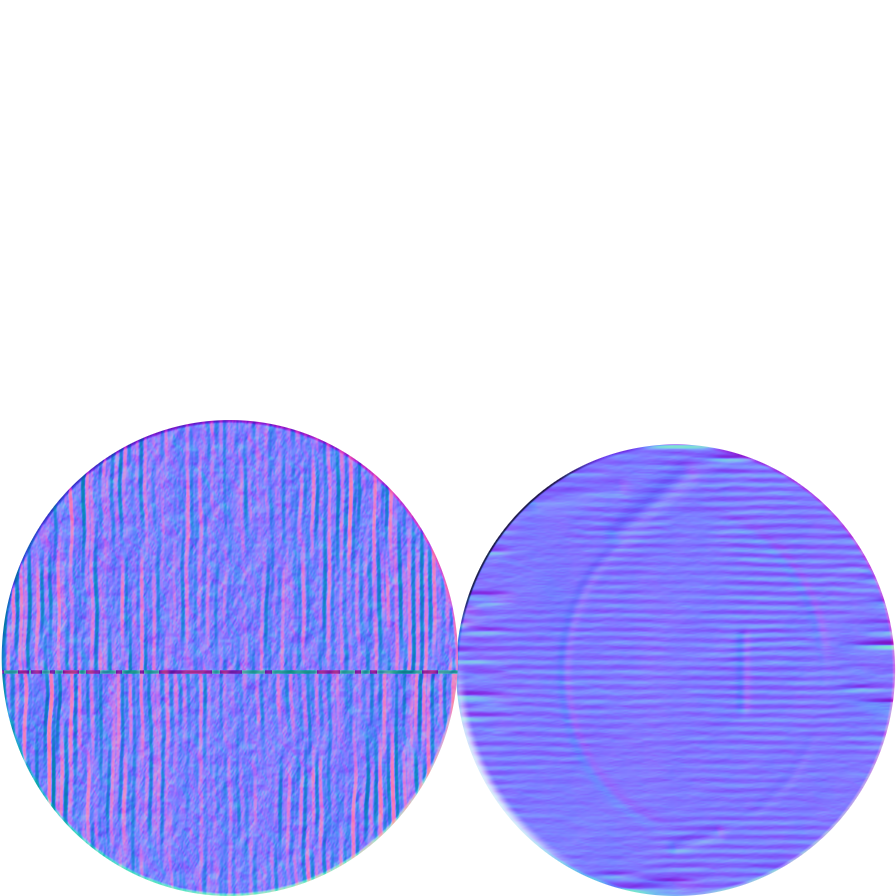
Reproduce this texture map procedurally as a WebGL 1 fragment shader.

```glsl
precision highp float;
// Normal map of a log: a bark-grained disc and a rippled cut disc on white.
uniform vec2 u_resolution;

#define BARK_CENTER vec2(0.2565, 0.2656)
#define BARK_RADII vec2(0.2546, 0.2656)
#define CUT_CENTER vec2(0.7540, 0.2520)
#define CUT_RADII vec2(0.2450, 0.2520)
#define SEAM_Y 0.2500
#define GRAIN_FREQ 215.0
#define GRAIN_DEPTH 0.0085
#define RIPPLE_FREQ 95.0
#define RIPPLE_DEPTH 0.0007
#define EPS 0.0009

float hash(vec2 p) {
  return fract(sin(dot(p, vec2(127.1, 311.7))) * 43758.5453);
}

float noise(vec2 p) {
  vec2 i = floor(p), f = fract(p);
  f = f * f * (3.0 - 2.0 * f);
  return mix(mix(hash(i), hash(i + vec2(1.0, 0.0)), f.x),
             mix(hash(i + vec2(0.0, 1.0)), hash(i + 1.0), f.x), f.y);
}

float fbm(vec2 p) {
  float sum = 0.0, amp = 0.5;
  for (int i = 0; i < 3; i++) {
    sum += amp * noise(p);
    p = p * 2.03 + 7.1;
    amp *= 0.5;
  }
  return sum;
}

// Approximate signed distance to an ellipse
float ellipse(vec2 p, vec2 radii) {
  return (length(p / radii) - 1.0) * min(radii.x, radii.y);
}

// Soft bump along a segment, used for creases
float crease(vec2 p, vec2 a, vec2 b, float width) {
  vec2 ab = b - a;
  float t = clamp(dot(p - a, ab) / dot(ab, ab), 0.0, 1.0);
  float d = length(p - a - ab * t) / width;
  return exp(-d * d);
}

// Vertical grain, calmer in the middle and broken at the seam
float barkHeight(vec2 p) {
  float side = step(SEAM_Y, p.y);
  float x = p.x + 0.004 * noise(vec2(p.x * 30.0, p.y * 22.0));
  float across = abs(p.x - BARK_CENTER.x) / BARK_RADII.x;
  float depth = GRAIN_DEPTH * mix(0.48, 1.0, smoothstep(0.1, 0.75, across));
  depth *= 0.65 + 0.7 * noise(p * vec2(35.0, 12.0) + side * 9.0);
  float grain = noise(vec2(x * GRAIN_FREQ, p.y * 9.0 + side * 31.0));
  float fine = fbm(p * vec2(130.0, 75.0));
  return depth * grain + 0.0042 * fine;
}

// Horizontal ripples, edge streaks, broad rings and creases
float cutHeight(vec2 p) {
  vec2 q = (p - CUT_CENTER) / CUT_RADII;
  float warp = 5.0 * fbm(p * vec2(9.0, 14.0));
  float patches = smoothstep(0.3, 0.75, noise(p * vec2(13.0, 17.0) + 4.0));
  float band = exp(-pow((p.x - 0.84) / 0.08, 2.0) - pow((p.y - 0.27) / 0.16, 2.0));
  float ripple = sin(6.2832 * RIPPLE_FREQ * p.y + warp);
  float h = RIPPLE_DEPTH * ripple * (0.12 + 0.4 * patches + 0.55 * band);

  float streak = pow(noise(vec2(p.x * 16.0, p.y * 125.0)), 3.0);
  float rim = smoothstep(0.7, 1.0, abs(q.x)) * smoothstep(-0.45, 0.0, q.y);
  rim += 0.8 * smoothstep(0.8, 1.0, abs(q.y));
  h += 0.0085 * streak * rim;
  h += 0.0011 * fbm(vec2(p.x * 45.0, p.y * 150.0));
  h += 0.0060 * fbm(p * 9.0);

  float ring = ellipse(p - vec2(0.775, 0.25), vec2(0.145, 0.175)) / 0.006;
  h += 0.0012 * exp(-ring * ring) * smoothstep(0.2, 0.6, noise(p * 9.0));
  h += 0.0028 * crease(p, vec2(0.69, 0.405), vec2(0.765, 0.47), 0.011);
  h += 0.0020 * crease(p, vec2(0.60, 0.44), vec2(0.69, 0.455), 0.010);
  h += 0.0020 * crease(p, vec2(0.755, 0.055), vec2(0.80, 0.07), 0.007);
  h += 0.0015 * crease(p, vec2(0.83, 0.21), vec2(0.83, 0.29), 0.006);
  return h;
}

vec3 encode(vec2 slope) {
  return 0.5 + 0.5 * normalize(vec3(-slope.x, slope.y, 1.0));
}

vec2 barkSlope(vec2 p) {
  vec2 e = vec2(EPS, 0.0);
  return vec2(barkHeight(p + e) - barkHeight(p - e),
              barkHeight(p + e.yx) - barkHeight(p - e.yx)) / (2.0 * EPS);
}

vec2 cutSlope(vec2 p) {
  vec2 e = vec2(EPS, 0.0);
  return vec2(cutHeight(p + e) - cutHeight(p - e),
              cutHeight(p + e.yx) - cutHeight(p - e.yx)) / (2.0 * EPS);
}

void main() {
  vec2 p = gl_FragCoord.xy / u_resolution;
  float px = 1.0 / u_resolution.y;
  vec2 toBark = p - BARK_CENTER, toCut = p - CUT_CENTER;
  float bark = ellipse(toBark, BARK_RADII), cut = ellipse(toCut, CUT_RADII);
  vec3 color = vec3(1.0);

  // Cut disc: dark upper-left rim, pale lower-left rim
  vec2 outward = normalize(toCut);
  float rim = smoothstep(-0.004, 0.0, cut);
  vec3 cutColor = encode(cutSlope(p) + vec2(0.0, -0.06) - outward * rim * 0.7);
  float upperLeft = smoothstep(0.85, 0.97, dot(outward, vec2(-0.77, 0.64)));
  float lowerLeft = smoothstep(0.8, 1.0, dot(outward, vec2(-0.86, -0.51)));
  cutColor = mix(cutColor, vec3(0.08, 0.07, 0.16), upperLeft * smoothstep(-0.003, -0.001, cut) * 0.8);
  cutColor = mix(cutColor, vec3(1.0), lowerLeft * smoothstep(-0.012, 0.0, cut) * 0.8);
  color = mix(color, cutColor, clamp(0.5 - cut / px, 0.0, 1.0));

  // Bark disc: slanted rim and the jagged seam
  rim = smoothstep(-0.004, 0.0, bark);
  vec2 slope = barkSlope(p) - normalize(toBark) * rim * 1.6;
  float seam = 1.0 - smoothstep(0.0010, 0.0026, abs(p.y - SEAM_Y));
  float teeth = noise(vec2(p.x * 120.0, 3.0)) - 0.5;
  slope = mix(slope, vec2(teeth * 5.0, 1.2 * sign(teeth)), seam * 0.85);
  vec3 barkColor = encode(slope) * (1.0 - 0.25 * seam);
  color = mix(color, barkColor, clamp(0.5 - bark / px, 0.0, 1.0));

  gl_FragColor = vec4(color, 1.0);
}
```
